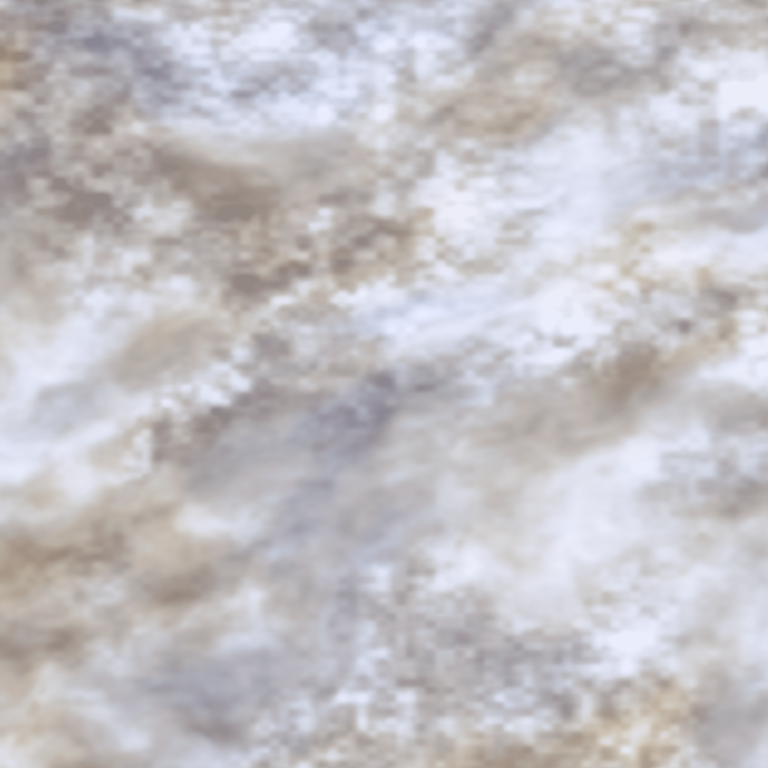
Write a Shadertoy shader that draws this texture.

```glsl
const float FLOW_ANGLE = 0.36;               // veins rise to the right
const vec2 VEIN_SCALE = vec2(3.4, 8.0);      // cells along and across the veins
const vec2 MOTTLE_SCALE = vec2(11.0, 17.0);
const vec2 GRAIN_SCALE = vec2(38.0, 54.0);
const vec2 TINT_SCALE = vec2(4.0, 9.0);
const float VEIN_WEIGHT = 0.80;
const float MOTTLE_WEIGHT = 0.46;
const float GRAIN_WEIGHT = 0.36;
const float BEND = 0.15;                     // large swings of the veins
const float FRAY = 0.035;                    // small tears along their edges
const float NOISE_DEVIATION = 0.214;
const vec3 OCHRE_SHIFT = vec3(0.011, 0.0, -0.023);

// Stone tones from dark to light, each at its level in standard deviations
const int TONE_COUNT = 8;
const vec3 TONES[TONE_COUNT] = vec3[](
    vec3(0.57, 0.53, 0.52), vec3(0.64, 0.60, 0.59),
    vec3(0.69, 0.67, 0.66), vec3(0.74, 0.71, 0.70),
    vec3(0.77, 0.76, 0.76), vec3(0.82, 0.82, 0.84),
    vec3(0.87, 0.88, 0.93), vec3(0.92, 0.93, 0.98));
const float LEVELS[TONE_COUNT] = float[](
    -2.7, -1.75, -1.0, -0.44, 0.13, 0.74, 1.48, 2.4);

float hash(vec2 p) {
    return fract(sin(dot(p, vec2(127.1, 311.7))) * 43758.5453);
}

float valueNoise(vec2 p) {
    vec2 cell = floor(p);
    vec2 f = fract(p);
    f = f * f * f * (f * (f * 6.0 - 15.0) + 10.0);
    float low = mix(hash(cell), hash(cell + vec2(1.0, 0.0)), f.x);
    float high = mix(hash(cell + vec2(0.0, 1.0)), hash(cell + vec2(1.0)), f.x);
    return mix(low, high, f.y);
}

// Layered noise with zero mean and unit deviation
float layeredNoise(vec2 p, int octaves, float gain) {
    float sum = 0.0;
    float power = 0.0;
    float amplitude = 1.0;
    for (int i = 0; i < octaves; i++) {
        sum += amplitude * (valueNoise(p) - 0.5);
        power += amplitude * amplitude;
        amplitude *= gain;
        p = p * vec2(2.07, 1.93) + vec2(17.3, 9.1);
    }
    return sum / (NOISE_DEVIATION * sqrt(power));
}

vec3 stoneTone(float level) {
    vec3 tone = TONES[0];
    for (int i = 1; i < TONE_COUNT; i++) {
        float t = (level - LEVELS[i - 1]) / (LEVELS[i] - LEVELS[i - 1]);
        tone = mix(tone, TONES[i], clamp(t, 0.0, 1.0));
    }
    return tone;
}

void mainImage(out vec4 fragColor, in vec2 fragCoord) {
    vec2 uv = fragCoord / iResolution.y;

    // Coordinates along and across the bent, frayed veins
    float c = cos(FLOW_ANGLE);
    float s = sin(FLOW_ANGLE);
    vec2 flow = vec2(c * uv.x + s * uv.y, c * uv.y - s * uv.x);
    flow.y += BEND * (valueNoise(uv * 2.3 + 31.0) - 0.5);
    vec2 fray = vec2(valueNoise(uv * 13.0 + 5.0), valueNoise(uv * 13.0 + 47.0));
    fray += 0.5 * vec2(valueNoise(uv * 31.0 + 71.0), valueNoise(uv * 31.0 + 93.0));
    flow += FRAY * (fray - 0.75);

    // Broad veins, medium mottling, and grain gathered in patches
    float veins = layeredNoise(flow * VEIN_SCALE + 12.0, 4, 0.55);
    float mottle = layeredNoise(mix(uv, flow, 0.6) * MOTTLE_SCALE + 53.0, 3, 0.6);
    float grain = layeredNoise(uv * GRAIN_SCALE + 80.0, 2, 0.6);
    float roughness = mix(0.35, 1.6, smoothstep(0.25, 0.75, valueNoise(flow * vec2(5.0, 9.0) + 140.0)));
    float level = VEIN_WEIGHT * veins + MOTTLE_WEIGHT * mottle
                + GRAIN_WEIGHT * roughness * grain;

    // Ochre and cool grey stains, fading out in the white areas
    float stain = layeredNoise(flow * TINT_SCALE + 201.0, 4, 0.5);
    float stainStrength = 1.0 - 0.6 * smoothstep(0.4, 1.6, level);
    vec3 color = stoneTone(level) + OCHRE_SHIFT * stain * stainStrength;

    fragColor = vec4(color, 1.0);
}
```
